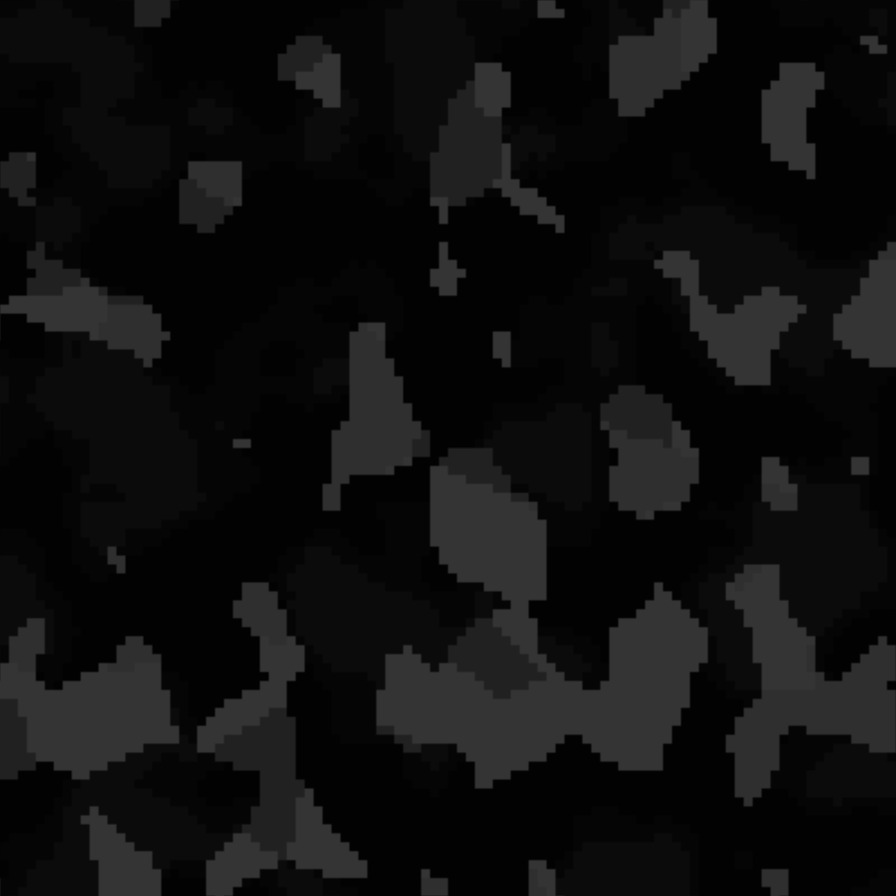
Give the GLSL for this texture, as a Shadertoy shader.

```glsl
const float BLOCKS = 100.0;   // stair-step blocks along the canvas height
const float EDGE = 0.16;      // half width of a softened block edge, in blocks

const float BLACK = 0.008;
const float SOOT = 0.020;
const float CHARCOAL = 0.043;
const float DARK_GREY = 0.130;
const float MID_GREY = 0.183;
const float LIGHT_GREY = 0.204;

vec2 hash2(vec2 p) {
    vec3 q = fract(p.xyx * vec3(0.1031, 0.1030, 0.0973));
    q += dot(q, q.yzx + 33.33);
    return fract((q.xx + q.yz) * q.zy);
}

float cornerSlope(vec2 corner, vec2 offset) {
    float angle = 6.2832 * hash2(corner).x;
    return dot(vec2(cos(angle), sin(angle)), offset);
}

float gradientNoise(vec2 p) {
    vec2 i = floor(p), f = fract(p);
    vec2 u = f * f * f * (f * (f * 6.0 - 15.0) + 10.0);
    vec2 e = vec2(1.0, 0.0);
    float low = mix(cornerSlope(i, f), cornerSlope(i + e.xy, f - e.xy), u.x);
    float high = mix(cornerSlope(i + e.yx, f - e.yx), cornerSlope(i + e.xx, f - e.xx), u.x);
    return mix(low, high, u.y);
}

// Random pair belonging to the nearest scattered site
vec2 facet(vec2 p) {
    vec2 home = floor(p), nearest = home;
    float best = 9.0;
    for (int y = -1; y <= 1; y++) {
        for (int x = -1; x <= 1; x++) {
            vec2 site = home + vec2(x, y);
            vec2 d = site + hash2(site + 17.0) - p;
            if (dot(d, d) < best) {
                best = dot(d, d);
                nearest = site;
            }
        }
    }
    return hash2(nearest + 71.0);
}

float cluster(vec2 p, vec2 centre, float radius) {
    vec2 d = (p - centre) / radius;
    return exp(-0.5 * dot(d, d));
}

// Positive inside the grey flakes, which merge within the clusters
float flakeField(vec2 p) {
    vec2 warp = vec2(gradientNoise(p * 9.0 + 40.0), gradientNoise(p * 9.0 + 83.0));
    vec2 q = p + 0.035 * warp;
    float field = gradientNoise(q * vec2(8.5, 7.0) + 5.0);
    field += 0.22 * gradientNoise(q * 19.0 + 60.0);
    field += 0.36 * cluster(p, vec2(0.66, 0.29), 0.17);
    field += 0.36 * cluster(p, vec2(0.06, 0.07), 0.12);
    return field - 0.235;
}

float flakeTone(vec2 p) {
    vec2 pick = facet(p * 9.0 + 30.0);
    float grey = mix(MID_GREY, LIGHT_GREY, step(0.35, pick.y));
    return mix(grey, DARK_GREY, step(pick.x, 0.22));
}

float groundTone(vec2 p) {
    float mottle = gradientNoise(p * 5.0 + 120.0) + 0.45 * gradientNoise(p * 13.0 + 150.0);
    mottle += 0.12 * (facet(p * 15.0 + 90.0).x - 0.5);
    float tone = mix(BLACK, SOOT, step(0.0, mottle));
    return mix(tone, CHARCOAL, step(0.17, mottle));
}

float blockTone(vec2 block) {
    vec2 p = (block + 0.5) / BLOCKS;
    return flakeField(p) > 0.0 ? flakeTone(p) : groundTone(p);
}

void mainImage(out vec4 fragColor, in vec2 fragCoord) {
    vec2 p = fragCoord / iResolution.y * BLOCKS - 0.5;
    vec2 block = floor(p);

    // Blend neighbouring blocks across a narrow seam
    vec2 seam = smoothstep(0.5 - EDGE, 0.5 + EDGE, fract(p));
    float low = mix(blockTone(block), blockTone(block + vec2(1.0, 0.0)), seam.x);
    float high = mix(blockTone(block + vec2(0.0, 1.0)), blockTone(block + 1.0), seam.x);

    fragColor = vec4(vec3(mix(low, high, seam.y)), 1.0);
}
```
